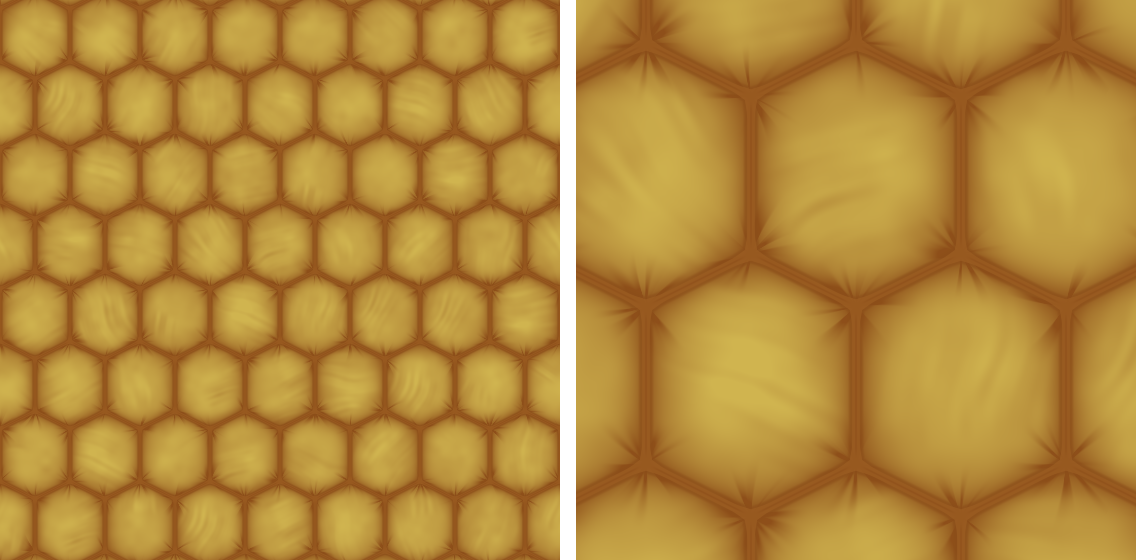
Left: the whole. Right: its middle third, enlarged.
A WebGL 1 fragment shader for this pattern:

```glsl
precision highp float;
// Golden padded hexagons, eight across and eight down, with brown seams and puckered corners.

uniform vec2 u_resolution;

const float REPEATS = 8.0;
const vec2 SLANT = vec2(0.44721, 0.89443); // normal of the slanted sides
const float SLANT_REACH = 0.55902;         // centre to slanted side
const vec3 BROWN = vec3(0.555, 0.31, 0.10);
const vec3 GOLD = vec3(0.815, 0.705, 0.31);
const vec3 THREAD = vec3(0.605, 0.36, 0.13);

float hash(vec2 p) {
  return fract(sin(dot(p, vec2(127.1, 311.7))) * 4375.85);
}

float noise(vec2 p) {
  vec2 i = floor(p);
  vec2 f = fract(p);
  vec2 s = f * f * (3.0 - 2.0 * f);
  float low = mix(hash(i), hash(i + vec2(1.0, 0.0)), s.x);
  float high = mix(hash(i + vec2(0.0, 1.0)), hash(i + 1.0), s.x);
  return mix(low, high, s.y);
}

vec2 rotate(vec2 p, float angle) {
  float c = cos(angle);
  float s = sin(angle);
  return vec2(c * p.x - s * p.y, s * p.x + c * p.y);
}

// Centre of the nearest cell in two interleaved rows
vec2 nearestCentre(vec2 p) {
  vec2 a = vec2(floor(p.x + 0.5), 2.0 * floor(p.y * 0.5 + 0.25) + 0.5);
  vec2 b = vec2(floor(p.x) + 0.5, 2.0 * floor(p.y * 0.5 - 0.25) + 1.5);
  return dot(p - a, p - a) < dot(p - b, p - b) ? a : b;
}

// Corner of the hexagon closest to a point inside it
vec2 nearestCorner(vec2 p) {
  vec2 side = vec2(p.x < 0.0 ? -1.0 : 1.0, p.y < 0.0 ? -1.0 : 1.0);
  vec2 shoulder = side * vec2(0.5, 0.375);
  vec2 tip = side * vec2(0.0, 0.625);
  return distance(p, shoulder) < distance(p, tip) ? shoulder : tip;
}

// Distances to the upright side, the near slant and the far slant
vec3 sideDistances(vec2 p) {
  vec2 q = abs(p);
  return vec3(0.5 - q.x,
              SLANT_REACH - dot(q, SLANT),
              SLANT_REACH - dot(vec2(-q.x, q.y), SLANT));
}

// Dark folds that fan out from a corner
float folds(vec2 p, vec2 corner, float seed) {
  vec2 ray = p - corner;
  vec2 inward = -normalize(corner);
  float r = length(ray);
  float angle = atan(inward.x * ray.y - inward.y * ray.x, dot(inward, ray));
  float row = seed * 61.0 + dot(corner, vec2(17.0, 29.0));
  float fan = angle * 5.0 + r * 2.0 + 20.0;
  float crease = smoothstep(0.45, 0.9, noise(vec2(fan, row)));
  float span = 0.2 + 0.16 * noise(vec2(fan * 0.7, row + 9.0));
  return crease * smoothstep(span, 0.02, r);
}

// Soft blotches and faint bent wrinkles, turned differently in each cell
float cloth(vec2 p, float seed) {
  vec2 q = rotate(p, seed * 6.2832) + seed * 43.0 + 7.0;
  float blotch = noise(q * vec2(3.0, 4.5)) * 0.7 + noise(q * 8.0 + 5.0) * 0.3;
  float bend = noise(q * 2.2 + 11.0) * 3.0;
  float wrinkle = noise(vec2(q.x * 1.8, q.y * 17.0 + bend));
  float patchMask = smoothstep(0.35, 0.8, noise(q * 2.5 + 23.0));
  return 0.32 * (blotch - 0.5) + 0.2 * (wrinkle - 0.5) * patchMask;
}

void main() {
  vec2 p = gl_FragCoord.xy / u_resolution * REPEATS;
  float pixel = REPEATS / u_resolution.y;

  vec2 centre = nearestCentre(p);
  vec2 local = p - centre;
  float seed = hash(mod(centre, REPEATS) + 3.0);
  vec2 corner = nearestCorner(local);
  float cornerDist = distance(local, corner);

  // Padding rises away from the sides
  vec3 sides = sideDistances(local);
  vec3 rise = 1.0 - exp(-sides / vec3(0.108, 0.092, 0.092));
  float height = rise.x * rise.y * rise.z;
  float tone = height * (0.9 + cloth(local, seed));
  tone -= 0.34 * folds(local, corner, seed) * smoothstep(0.0, 0.3, height + 0.1);
  vec3 color = mix(BROWN, GOLD, clamp(tone, 0.0, 1.0));

  // Seam: pale thread between dark grooves, wider where three sides meet
  float edge = min(sides.x, sides.y);
  float width = 0.018 + 0.016 * exp(-cornerDist * cornerDist / 0.003);
  float groove = 1.0 - smoothstep(0.0, 0.012 + pixel, abs(edge - width - 0.006));
  float thread = 1.0 - smoothstep(width - pixel * 0.6, width + pixel * 0.6, edge);
  float core = 1.0 - smoothstep(0.0, 0.005 + pixel * 0.6, edge);
  color = mix(color, BROWN * 0.98, groove * 0.55);
  color = mix(color, THREAD, thread * 0.75);
  color = mix(color, BROWN, core * 0.6 * smoothstep(0.02, 0.08, cornerDist));

  gl_FragColor = vec4(color, 1.0);
}
```
